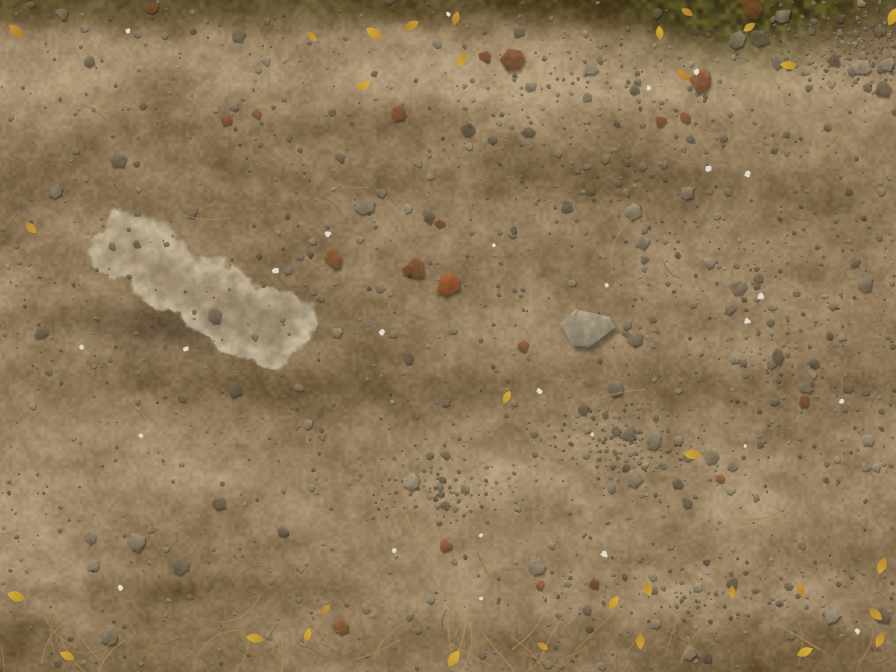
Give the GLSL for this texture, as a Shadertoy shader.

```glsl
// Bare trodden earth from above: streaked soil, a pale slab, gravel,
// brick chips, leaves and twigs, with dry straw along the lower edge.
// Soil is layered noise; loose pieces are jittered grid cells with masks.
#define SOIL_DARK vec3(0.33, 0.25, 0.14)
#define SOIL_LIGHT vec3(0.69, 0.60, 0.47)
#define STONE_DARK vec3(0.41, 0.36, 0.28)
#define STONE_LIGHT vec3(0.68, 0.63, 0.53)
#define BRICK vec3(0.62, 0.37, 0.20)
#define LEAF vec3(0.80, 0.65, 0.20)
#define STRAW vec3(0.71, 0.57, 0.37)
#define SOIL_TONE 0.66

const int GRAVEL = 0, CHIP = 1, LEAVES = 2, FLECK = 3;

float hash(vec2 p) {
  vec3 q = fract(p.xyx * 0.1031);
  q += dot(q, q.yzx + 33.33);
  return fract((q.x + q.y) * q.z);
}
vec2 hash2(vec2 p) { return vec2(hash(p), hash(p + 71.7)); }

float noise(vec2 p) {
  vec2 i = floor(p), f = fract(p);
  f = f * f * (3.0 - 2.0 * f);
  return mix(mix(hash(i), hash(i + vec2(1, 0)), f.x),
             mix(hash(i + vec2(0, 1)), hash(i + 1.0), f.x), f.y);
}
// Layered noise centred on zero
float fbm(vec2 p) {
  float sum = -0.48, amp = 0.5;
  for (int i = 0; i < 5; i++, amp *= 0.5) {
    sum += amp * noise(p);
    p = mat2(1.9, 0.4, -0.4, 1.9) * p + 7.3;
  }
  return sum;
}
float blob(vec2 p, float x, float y, float w, float h) {
  p = (p - vec2(x, y)) / vec2(w, h);
  return exp(-dot(p, p));
}
float cover(float d) {
  float edge = 0.8 / iResolution.y;
  return 1.0 - smoothstep(-edge, edge, d);
}
vec2 polar(float a) { return vec2(cos(a), sin(a)); }

// Distance to a bent thread from a to b
float strand(vec2 p, vec2 a, vec2 b, float bend) {
  vec2 ab = b - a;
  float t = clamp(dot(p - a, ab) / dot(ab, ab), 0.0, 1.0);
  return length(p - a - ab * t - vec2(-ab.y, ab.x) * bend * 4.0 * t * (1.0 - t));
}
// Irregular flat-sided stone
float stoneShape(vec2 q, float r, float seed) {
  float d = -1.0;
  for (int k = 0; k < 6; k++) {
    float a = (float(k) + 0.5 * hash(vec2(k, seed))) * 1.047 + seed;
    d = max(d, dot(q, polar(a)) - r * (0.6 + 0.4 * hash(vec2(seed, k))));
  }
  return d;
}
vec3 paintStone(vec3 col, vec2 p, vec2 q, float r, float seed, vec3 tint) {
  float shadow = stoneShape(q + r * vec2(-0.12, 0.25), r, seed);
  col *= 1.0 - 0.38 * (1.0 - smoothstep(-0.2 * r, 0.2 * r, shadow));
  float light = 0.9 + 0.15 * clamp(q.y / r, -1.0, 1.0) + 0.3 * fbm(p * 110.0);
  return mix(col, tint * light, 0.92 * cover(stoneShape(q, r, seed)));
}
// Chance that a grid cell holds a piece
float density(vec2 c, int kind) {
  float upper = blob(c, 0.87, 0.83, 0.17, 0.12);
  if (kind == CHIP) return 0.03 + 0.32 * upper + 0.16 * blob(c, 0.58, 0.63, 0.16, 0.1);
  if (kind == LEAVES) return 0.02 + 0.4 * smoothstep(0.17, 0.08, c.y) + 0.28 * smoothstep(0.78, 0.95, c.y);
  if (kind == FLECK) return 0.09;
  return 0.07 + 0.9 * blob(c, 1.29, 0.93, 0.11, 0.06) + 0.85 * blob(c, 0.92, 0.34, 0.1, 0.045)
    + 0.75 * blob(c, 0.66, 0.27, 0.09, 0.035) + 0.35 * blob(c, 1.03, 0.12, 0.2, 0.05)
    + 0.2 * blob(c, 1.18, 0.5, 0.2, 0.2) + 0.22 * upper;
}
vec3 scatter(vec3 col, vec2 p, float cells, int kind) {
  for (int k = 0; k < 9; k++) {
    vec2 id = floor(p * cells) + vec2(k % 3 - 1, k / 3 - 1);
    vec2 key = id + 37.0 * float(kind) + cells;
    vec2 c = (id + 0.2 + 0.6 * hash2(key)) / cells, q = p - c;
    if (hash(key + 5.3) > density(c, kind)) continue;
    float size = hash(key + 9.1), shade = hash(key + 3.7), seed = 9.0 * shade;
    if (kind == LEAVES) {
      vec2 axis = polar(seed);
      float r = 0.009 + 0.006 * size, along = dot(q, axis) / r;
      float d = abs(dot(q, vec2(-axis.y, axis.x))) - 0.5 * r * (1.0 - along * along);
      col = mix(col, mix(LEAF, BRICK, 0.45 * shade) * (1.0 + 0.08 * along), cover(d));
    } else if (kind == FLECK) {
      col = mix(col, vec3(0.88, 0.86, 0.81), cover(stoneShape(q, 0.003 + 0.003 * size, seed)));
    } else {
      vec3 tint = kind == CHIP ? BRICK * (0.8 + 0.2 * shade) : mix(STONE_DARK, STONE_LIGHT, shade);
      col = paintStone(col, p, q, (0.15 + 0.25 * size * size) / cells, seed, mix(tint, col, 0.25));
    }
  }
  return col;
}
vec3 soil(vec2 p) {
  float tone = SOIL_TONE + 0.6 * fbm(p * vec2(2.5, 7)) + 0.6 * fbm(p * vec2(9, 17) + 4.0)
    + 0.4 * fbm(p * 42.0) + 0.2 * (noise(p * 190.0) - 0.5);
  // Wheel-worn bands
  tone += 0.24 * blob(p, 0.6, 0.88, 0.7, 0.045) - 0.13 * blob(p, 0.3, 0.76, 0.6, 0.05)
    - 0.16 * blob(p, 0.3, 0.44, 0.7, 0.03) + 0.08 * blob(p, 0.2, 0.27, 0.3, 0.08)
    - 0.2 * blob(p, 0.25, 0.12, 0.35, 0.02);
  // Dark verges and moss
  float y = p.y + 0.07 * fbm(p * 14.0);
  tone -= 0.5 * smoothstep(0.925, 0.99, y) + 0.22 * (1.0 - smoothstep(0.04, 0.1, y));
  float moss = blob(p, 1.1, 0.99, 0.13, 0.07) + 0.4 * smoothstep(0.95, 1.0, p.y);
  vec3 green = vec3(0.25, 0.24, 0.09) * (0.6 + noise(p * 120.0));
  return mix(mix(SOIL_DARK, SOIL_LIGHT, clamp(tone, -0.2, 1.1)), green, min(0.85, moss));
}
void mainImage(out vec4 fragColor, in vec2 fragCoord) {
  vec2 p = fragCoord / iResolution.y;
  float wide = iResolution.x / iResolution.y;
  vec3 col = soil(p) * (1.0 - 0.25 * blob(p, 0.29, 0.515, 0.13, 0.03));

  // Half-buried slab
  float slab = strand(p, vec2(0.185, 0.63), vec2(0.405, 0.515), -0.06) - 0.056;
  slab += 0.07 * fbm(p * 15.0) + 0.02 * fbm(p * 60.0);
  float crust = (0.55 + 0.35 * smoothstep(-0.04, -0.01, slab)) * (1.0 - smoothstep(-0.004, 0.004, slab));
  col = mix(col, STONE_LIGHT * (1.05 + 0.5 * fbm(p * 75.0)), crust);

  // Loose pieces, small to large
  for (float cells = 96.0; cells > 20.0; cells *= 0.53) col = scatter(col, p, cells, GRAVEL);
  col = scatter(col, p, 19.0, CHIP);
  col = paintStone(col, p, (p - vec2(0.877, 0.514)) * vec2(0.75, 1), 0.031, 2.0, STONE_LIGHT);
  col = paintStone(col, p, p - vec2(0.67, 0.576), 0.018, 5.0, BRICK);
  col = scatter(col, p, 13.0, FLECK);

  // Twigs everywhere, then dense straw on the lower edge
  for (int i = 0; i < (p.y < 0.15 ? 140 : 30); i++) {
    vec2 h = hash2(vec2(i, 31)), g = hash2(vec2(i, 47));
    bool low = i >= 30;
    vec2 a = vec2(h.x * wide, low ? 0.065 * h.y - 0.02 : h.y * 0.95);
    vec2 reach = (0.02 + 0.06 * g.x) * polar(low ? 0.2 + 2.7 * g.y : 6.28 * g.y);
    float d = strand(p, a, a + reach, 0.3 * (hash(g * 99.0) - 0.5));
    col = mix(col, mix(SOIL_DARK, STRAW, 0.25 + 0.75 * g.x), 0.7 * cover(d - 0.0009));
  }
  fragColor = vec4(clamp(scatter(col, p, 14.0, LEAVES), 0.0, 1.0), 1.0);
}
```
